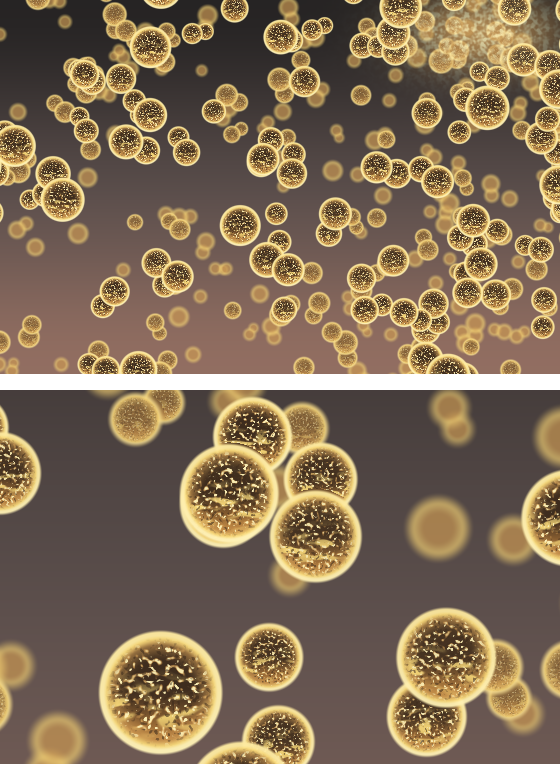
Top, the full canvas; bottom, a detail of the centre.
A Shadertoy shader for this background:

```glsl
// Golden glitter bubbles drifting over a dusky brown gradient.
// Jittered grids place the bubbles in layers from far and blurred to near and
// sharp; gradient noise adds glitter to the frontmost face of each layer.

const vec3 DUSK_TOP = vec3(0.15, 0.14, 0.14);
const vec3 DUSK_MID = vec3(0.36, 0.31, 0.30);
const vec3 DUSK_LOW = vec3(0.57, 0.43, 0.38);
const vec3 UMBER    = vec3(0.24, 0.17, 0.11);
const vec3 AMBER    = vec3(0.70, 0.48, 0.23);
const vec3 GOLD     = vec3(0.84, 0.63, 0.34);
const vec3 YELLOW   = vec3(0.98, 0.86, 0.48);
const vec3 CREAM    = vec3(1.00, 0.95, 0.72);

vec3 hash3(vec2 p) {
    vec3 a = fract(p.xyx * vec3(0.1031, 0.1030, 0.0973));
    a += dot(a, a.yxz + 33.33);
    return fract((a.xxy + a.yzz) * a.zyx);
}

float cornerSlope(vec2 cell, vec2 offset) {
    return dot(2.0 * hash3(cell + vec2(37.0, 211.0)).xy - 1.0, offset);
}

// Gradient noise, roughly -0.7 to 0.7
float gradientNoise(vec2 p) {
    vec2 i = floor(p), f = p - i;
    vec2 u = f * f * (3.0 - 2.0 * f);
    vec2 e = vec2(1.0, 0.0);
    float low  = mix(cornerSlope(i, f), cornerSlope(i + e.xy, f - e.xy), u.x);
    float high = mix(cornerSlope(i + e.yx, f - e.yx), cornerSlope(i + e.xx, f - e.xx), u.x);
    return mix(low, high, u.y);
}

vec3 backdrop(float y) {
    vec3 lower = mix(DUSK_LOW, DUSK_MID, smoothstep(0.0, 0.55, y));
    return mix(lower, DUSK_TOP, smoothstep(0.4, 1.0, y));
}

// Soft zone near the upper right corner
float hotSpot(vec2 p, float aspect) {
    vec2 d = (p - vec2(0.86 * aspect, 0.91)) / vec2(0.27, 0.14);
    return exp(-dot(d, d));
}

// Chance that a bubble exists: clumped, denser to the right and in the hot spot
float crowding(vec2 p, float aspect, float seed) {
    float clump = 0.55 + 0.35 * sin(p.x * 11.0 + 3.0 * p.y + seed) * sin(p.y * 9.0 - 4.0 * p.x + seed);
    return clump * mix(0.65, 1.35, p.x / aspect) + 0.9 * hotSpot(p, aspect);
}

// Smooth body and luminous shell; q spans the unit disc
vec3 bubbleColor(vec2 q, float sharpness) {
    float d = length(q);
    vec3 col = mix(AMBER, UMBER, smoothstep(-0.8, 0.1, q.y));
    col = mix(col, GOLD, 0.8 * smoothstep(0.5, 0.92, d));
    col = mix(col, YELLOW, smoothstep(0.76, 0.9, d));
    col = mix(col, CREAM, smoothstep(0.86, 0.94, d) * (0.8 - 0.2 * q.y));
    vec3 haze = mix(GOLD * 0.95, YELLOW, 0.75 * smoothstep(0.45, 0.85, d));
    return mix(haze, col, sharpness);
}

// Fine grains all over the face, broad glints across its lower half
vec3 addGlitter(vec3 col, vec2 q, float id, float strength) {
    float inside = strength * (1.0 - smoothstep(0.72, 0.92, length(q)));
    if (inside <= 0.0) return col;
    vec2 shift = vec2(id, 2.3 * id + 71.0);
    vec2 tilted = vec2(0.8 * q.x - 0.6 * q.y, 0.6 * q.x + 0.8 * q.y);
    float grain = gradientNoise(tilted * 11.0 + shift);
    float dust = gradientNoise(tilted.yx * 15.0 - shift);
    float glint = gradientNoise(q * vec2(2.6, 6.5) + shift.yx);
    float band = exp(-7.0 * (q.y + 0.28) * (q.y + 0.28));
    vec3 lit = mix(col, GOLD, 0.8 * smoothstep(0.04, 0.26, grain));
    lit = mix(lit, YELLOW, band * smoothstep(0.02, 0.26, glint));
    lit = mix(lit, CREAM, smoothstep(0.18, 0.36, max(grain, dust)));
    lit = mix(lit, UMBER, 0.6 * smoothstep(0.1, 0.3, -dust));
    return mix(col, lit, inside);
}

// One jittered grid of bubbles, some with a touching companion
vec3 bubbleLayer(vec3 col, vec2 p, float aspect, float cellSize, vec2 radii,
                 float chance, float blur, float sharpness, float opacity, float seed) {
    vec2 home = floor(p / cellSize);
    vec3 face = vec3(2.0, 2.0, 0.0);
    for (int k = 0; k < 9; k++) {
        vec2 cell = home + vec2(k % 3 - 1, k / 3 - 1);
        vec3 place = hash3(cell + seed);
        vec2 center = (cell + place.xy) * cellSize;
        float radius = radii.y;
        if (distance(p, center) > 2.05 * radius + blur) continue;
        if (place.z > chance * crowding(center, aspect, seed)) continue;
        vec3 trait = hash3(cell + seed + 57.3);
        radius = mix(radii.x, radii.y, trait.x);
        float angle = 6.2832 * trait.y;
        vec2 toTwin = 1.25 * radius * vec2(cos(angle), sin(angle));
        // Companion first, then the main bubble over it
        for (int part = trait.z < 0.4 ? 0 : 1; part < 2; part++) {
            float size = part == 0 ? 0.8 * radius : radius;
            vec2 q = (p - center - (part == 0 ? toTwin : vec2(0.0))) / size;
            float d = length(q) * size;
            float cover = opacity * (1.0 - smoothstep(size - blur, size + blur, d));
            if (cover <= 0.0) continue;
            col = mix(col, bubbleColor(q, sharpness), cover);
            face = vec3(q, 40.0 * trait.z + 9.0 * float(part));
        }
    }
    return addGlitter(col, face.xy, face.z, sharpness * opacity);
}

void mainImage(out vec4 fragColor, in vec2 fragCoord) {
    vec2 p = fragCoord / iResolution.y;
    float aspect = iResolution.x / iResolution.y;
    float edge = max(0.0016, 0.8 / iResolution.y);
    float glow = hotSpot(p, aspect);
    vec3 col = backdrop(p.y);

    // Far to near
    col = bubbleLayer(col, p, aspect, 0.085, vec2(0.015, 0.027), 0.80, 0.006, 0.0, 0.68, 11.0);
    col = bubbleLayer(col, p, aspect, 0.110, vec2(0.021, 0.034), 0.85, 0.003, 0.45, 0.90, 83.0);
    float froth = smoothstep(-0.3, 0.4, gradientNoise(p * 60.0) + 0.6 * gradientNoise(p * 130.0));
    col = mix(col, mix(AMBER, CREAM, froth), 0.8 * glow * glow);
    col = bubbleLayer(col, p, aspect, 0.130, vec2(0.027, 0.045), 0.90, edge, 0.95, 0.95, 37.0);
    col = bubbleLayer(col, p, aspect, 0.180, vec2(0.038, 0.060), 0.90, edge, 1.0, 0.96, 149.0);
    col = mix(col, CREAM, 0.2 * glow * glow);

    fragColor = vec4(col, 1.0);
}
```
